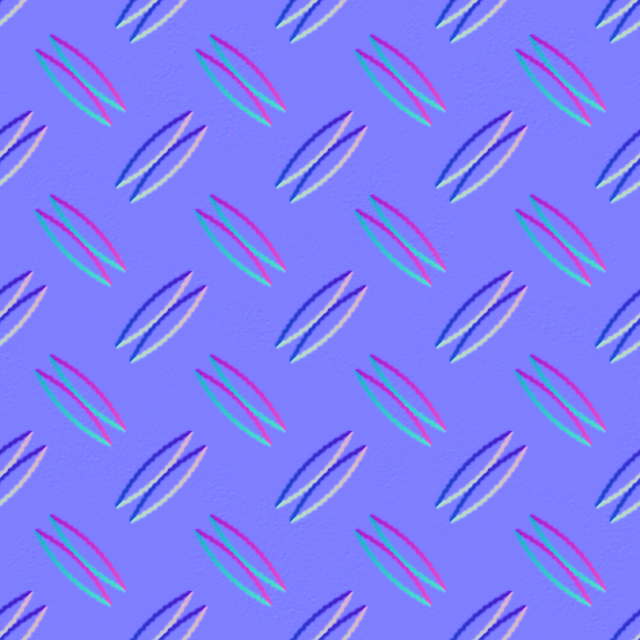
Give the GLSL for this texture map, as a WebGL 2 fragment shader.

```glsl
#version 300 es
precision highp float;
// Tangent-space normal map of diamond tread plate: pairs of slim raised
// lenses, alternating between the two diagonals on a 4 x 4 repeat.
// Bevel slopes and wrapped cellular grain are summed, then encoded as colour.

#define REPEATS 4.0        // tread cells across and down
#define HALF_LENGTH 0.328  // lens half length, in cells
#define HALF_WIDTH 0.055   // lens half width, in cells
#define PAIR_OFFSET 0.064  // lens axis to pair centre, in cells
#define BEVEL_WIDTH 0.0125 // softness of the raised rim, in cells
#define BEVEL_SLOPE 1.65   // steepness of the rim
#define RIM_WOBBLE 0.0022  // unevenness of the rim, in cells
#define GRAIN_CELLS 192.0  // surface pits across the canvas
#define GRAIN_SLOPE 0.16   // steepness of the pits

uniform vec2 u_resolution;
out vec4 fragColor;

const float TAU = 6.2831853;

vec3 hash3(vec2 p) {
    vec3 q = fract(p.xyx * vec3(0.1031, 0.1030, 0.0973));
    q += dot(q, q.yxz + 33.33);
    return fract((q.xxy + q.yzz) * q.zyx);
}

// Outward slope of one lens, in its own frame: x along the axis, y across it.
vec2 lensSlope(vec2 p) {
    float along = p.x / HALF_LENGTH;
    float side = p.y / sqrt(p.y * p.y + 0.00002);
    vec2 gradient = vec2(2.0 * HALF_WIDTH * along / HALF_LENGTH, side);
    float wobble = sin(p.x * 148.0 + side * 1.7) + 0.6 * sin(p.x * 83.0 - side);
    float rim = abs(p.y) - HALF_WIDTH * (1.0 - along * along);
    rim = rim / length(vec2(gradient.x, 1.0)) + RIM_WOBBLE * wobble;
    float bevel = exp(-min(rim * rim / (BEVEL_WIDTH * BEVEL_WIDTH), 40.0));
    float ends = 1.0 - smoothstep(HALF_LENGTH - 0.004, HALF_LENGTH + 0.018, abs(p.x));
    float beads = 1.0 + 0.12 * sin(p.x * 171.0 + side * 2.0);
    return gradient * bevel * ends * beads * BEVEL_SLOPE;
}

// Two parallel lenses about a centre that repeats in every cell.
vec2 pairSlope(vec2 cell, vec2 centre, vec2 axis) {
    vec2 p = fract(cell - centre + 0.5) - 0.5;
    vec2 across = vec2(-axis.y, axis.x);
    vec2 local = vec2(dot(p, axis), dot(p, across));
    vec2 slope = vec2(0.0);
    for (float side = -1.0; side < 2.0; side += 2.0) {
        slope += lensSlope(local - vec2(0.0, side * PAIR_OFFSET));
    }
    return axis * slope.x + across * slope.y;
}

// Small pits and bumps on a wrapped grid.
vec2 grainSlope(vec2 uv) {
    vec2 grid = uv * GRAIN_CELLS;
    vec2 base = floor(grid);
    vec2 slope = vec2(0.0);
    for (int y = -1; y <= 1; y++) {
        for (int x = -1; x <= 1; x++) {
            vec2 id = base + vec2(x, y);
            vec3 random = hash3(mod(id, GRAIN_CELLS));
            vec2 offset = grid - id - random.xy;
            float height = (random.z - 0.5) * step(0.35, abs(random.z - 0.5));
            slope += offset * height * exp(-dot(offset, offset) * 5.0) * 5.0;
        }
    }
    return slope * GRAIN_SLOPE;
}

// Uneven wear from sines of whole frequencies, so it wraps.
float wearMask(vec2 uv) {
    vec2 a = uv * TAU;
    float waves = sin(2.0 * a.x + 3.0 * a.y + sin(4.0 * a.y))
                + sin(5.0 * a.x - 2.0 * a.y + 2.0 * sin(3.0 * a.x))
                + 0.7 * sin(7.0 * a.y + 4.0 * a.x + 1.3);
    return smoothstep(-0.8, 2.2, waves);
}

void main() {
    vec2 uv = gl_FragCoord.xy / u_resolution;
    vec2 cell = uv * REPEATS;

    // Tread pairs on both diagonals
    vec2 slope = pairSlope(cell, vec2(0.503, 0.497), vec2(0.70711, -0.70711));
    slope += pairSlope(cell, vec2(0.008, 0.021), vec2(0.70711, 0.70711));

    // Grain, stronger in worn patches
    slope += grainSlope(uv) * mix(0.25, 1.0, wearMask(uv));

    // Encode with green pointing down
    vec3 normal = normalize(vec3(slope.x, -slope.y, 1.0));
    vec3 colour = normal * 0.5 + 0.5 - vec3(0.004, 0.004, 0.0);
    fragColor = vec4(colour, 1.0);
}
```
